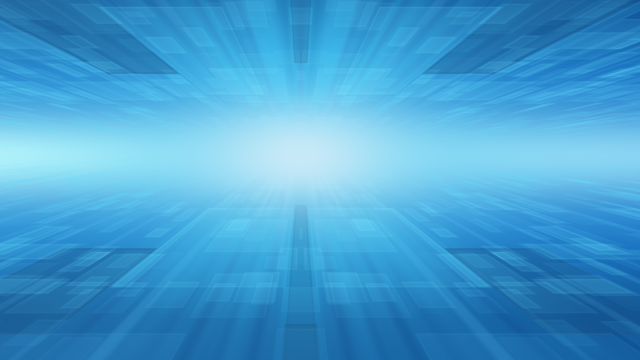
Give the GLSL for this background, as a WebGL 2 fragment shader.

```glsl
#version 300 es
precision highp float;
// Blue light tunnel: translucent panels on a floor and ceiling racing to a white glow.
uniform vec2 u_resolution;
out vec4 fragColor;

float hash(vec2 p) {
    vec3 q = fract(p.xyx * vec3(0.1031, 0.1030, 0.0973));
    q += dot(q, q.yzx + 33.33);
    return fract((q.x + q.y) * q.z);
}

float noise(float x, float seed) {
    float f = fract(x);
    return mix(hash(vec2(floor(x), seed)), hash(vec2(floor(x) + 1.0, seed)), f * f * (3.0 - 2.0 * f));
}

// ray is (slope, distance from vanishing line); box is (slope min, max, distance min, max)
float panel(vec2 ray, vec4 box) {
    vec2 edge = min(ray - box.xz, box.yw - ray);
    float inside = min(edge.x * ray.y / length(vec2(1.0, ray.x)), edge.y);
    float pixel = 1.0 / u_resolution.y;
    float fill = smoothstep(-pixel, pixel, inside);
    float rim = 1.0 - smoothstep(0.001, 0.006, inside);
    return fill * (0.7 + 0.5 * rim);
}

// Random panels, laid out in cells of slope and log distance
float scatteredPanels(vec2 ray, float seed) {
    float sum = 0.0;
    for (int i = 0; i < 6; i++) {
        float layer = float(i);
        vec2 scale = vec2(1.1 + 0.45 * layer, 1.2 + 0.35 * layer);
        vec2 cell = floor(vec2(ray.x, log2(ray.y)) * scale + layer * 0.37);
        vec2 key = cell + 40.0 + seed + layer * 17.0;
        vec2 low = cell - layer * 0.37 + 0.4 * vec2(hash(key), hash(key + 5.3));
        vec2 high = low + 0.35 + 0.25 * vec2(hash(key + 9.1), hash(key + 13.7));
        low /= scale;
        high /= scale;
        float strength = smoothstep(0.35, 1.0, hash(key + 21.9));
        sum += strength * panel(ray, vec4(low.x, high.x, exp2(low.y), exp2(high.y)));
    }
    return sum;
}

void main() {
    vec2 uv = gl_FragCoord.xy / u_resolution;
    float aspect = u_resolution.x / u_resolution.y;
    vec2 p = vec2((uv.x - 0.47) * aspect, uv.y - 0.565);
    float height = abs(p.y);
    bool ceiling = p.y > 0.012;

    // Horizontal band of light, cooler on the right
    vec3 deep = mix(vec3(0.11, 0.39, 0.63), vec3(0.06, 0.33, 0.59), uv.x);
    vec3 middle = mix(vec3(0.15, 0.55, 0.83), vec3(0.11, 0.48, 0.79), uv.x);
    vec3 horizon = mix(vec3(0.70, 0.95, 0.98), vec3(0.54, 0.83, 0.95), uv.x);
    vec3 color = mix(middle, deep, smoothstep(0.16, 0.46, height));
    color = mix(color, horizon, exp(-height * height / 0.016));

    // Wide cyan halo
    vec2 halo = p / vec2(0.48, 0.33);
    color = mix(color, vec3(0.29, 0.78, 0.94), 0.72 * exp(-dot(halo, halo)));

    // Perspective coordinates, mirrored left and right
    float dist = max(ceiling ? p.y + 0.04 : 0.065 - p.y, 0.01);
    vec2 ray = vec2(abs(p.x) / dist, dist);
    float fade = smoothstep(0.06, 0.22, dist);
    float seed = ceiling ? 3.0 : 71.0;

    // Beams fanning out of the glow
    float beam = 0.6 * noise(ray.x * 6.0, seed) + 0.4 * noise(ray.x * 19.0, seed + 4.0);
    float fan = exp(-ray.x * ray.x * 0.75) * fade;
    float reach = 1.0 - smoothstep(0.2, 0.65, dist);
    vec3 beamColor = ceiling ? vec3(0.22, 0.77, 0.95) : vec3(0.18, 0.67, 0.87);
    color = mix(color, beamColor, fan * smoothstep(0.15, 0.8, beam) * (0.25 + 0.55 * reach));
    float streak = smoothstep(0.6, 0.95, noise(ray.x * 11.0, seed + 8.0));
    color = mix(color, vec3(0.32, 0.74, 0.94), 0.2 * streak * fade);

    // Shadowed lanes and large bright panels
    float shade;
    float light;
    if (ceiling) {
        shade = 0.7 * panel(ray, vec4(1.25, 1.98, 0.27, 0.7));
        shade += 0.45 * panel(ray, vec4(-0.1, 0.06, 0.3, 0.7));
        light = panel(ray, vec4(0.48, 1.23, 0.213, 0.456));
        light += 0.8 * panel(ray, vec4(0.17, 0.9, 0.19, 0.285));
        light += 0.7 * panel(ray, vec4(1.75, 2.65, 0.197, 0.248));
        light += 0.7 * panel(ray, vec4(2.0, 2.12, 0.22, 0.6));
        light += 0.5 * panel(ray, vec4(1.97, 2.6, 0.31, 0.385));
    } else {
        shade = 0.65 * panel(ray, vec4(1.25, 2.05, 0.32, 0.56));
        shade += 0.4 * panel(ray, vec4(-0.1, 0.075, 0.2, 0.9));
        shade += 0.4 * panel(ray, vec4(-0.1, 0.085, 0.53, 0.9));
        light = 0.8 * panel(ray, vec4(0.1, 1.23, 0.208, 0.428));
        light += 0.6 * panel(ray, vec4(1.16, 1.24, 0.208, 0.428));
        light += 0.6 * panel(ray, vec4(0.15, 0.82, 0.24, 0.33));
        light += 0.7 * panel(ray, vec4(2.0, 2.8, 0.308, 0.35));
        light += 0.7 * panel(ray, vec4(1.58, 2.08, 0.405, 0.445));
        light += 0.5 * panel(ray, vec4(0.57, 1.55, 0.556, 0.9));
        light += 0.6 * panel(ray, vec4(2.4, 3.0, 0.167, 0.213));
    }
    color = mix(color, vec3(0.10, 0.32, 0.51), 0.65 * min(shade, 1.0) * fade);
    light += 0.75 * scatteredPanels(ray, seed) * (1.0 - 0.5 * smoothstep(0.35, 0.6, dist));
    vec3 panelColor = mix(vec3(0.25, 0.68, 0.90), vec3(0.38, 0.87, 0.99), reach);
    color = mix(color, panelColor, min(0.27 * light, 0.65) * smoothstep(0.05, 0.15, dist));

    // White core spreading softly over the panels
    vec2 core = p / vec2(0.29, 0.16);
    color = mix(color, vec3(0.80, 0.92, 0.97), 0.95 * exp(-dot(core, core)));
    fragColor = vec4(color, 1.0);
}
```
